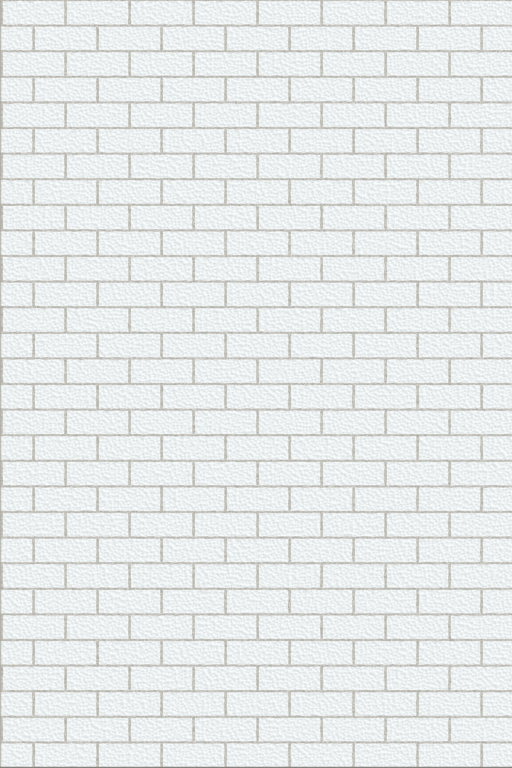
Write a Shadertoy shader that draws this texture.

```glsl
vec2 hash2(vec2 p) {
    vec3 q = fract(p.xyx * vec3(0.1031, 0.1030, 0.0973));
    q += dot(q, q.yzx + 33.33);
    return fract((q.xx + q.yz) * q.zy);
}

// Distance to the nearest scattered cell centre
float cellNoise(vec2 p) {
    vec2 cell = floor(p), local = fract(p);
    float nearest = 2.0;
    for (int y = -1; y <= 1; y++)
        for (int x = -1; x <= 1; x++) {
            vec2 offset = vec2(x, y);
            vec2 toCentre = offset + hash2(cell + offset) - local;
            nearest = min(nearest, dot(toCentre, toCentre));
        }
    return sqrt(nearest);
}

void mainImage(out vec4 fragColor, in vec2 fragCoord) {
    vec2 uv = fragCoord / iResolution.xy;
    float pixel = 30.0 / iResolution.y;

    // Running bond: 8 bricks across, 30 courses, alternate rows shifted
    vec2 wall = uv * vec2(8.0, 30.0);
    float row = floor(wall.y);
    wall.x += 0.5 * mod(row + 1.0, 2.0) - 0.025;
    vec2 joint = abs(fract(wall + 0.5) - 0.5) * vec2(2.5, 1.0);

    // Embossed plaster grain, lit along a diagonal
    vec2 grain = uv * vec2(145.0, 255.0);
    float height = cellNoise(grain);
    float relief = height - cellNoise(grain + vec2(0.3, 0.5));
    float speck = hash2(floor(uv * vec2(342.0, 512.0))).x - 0.5;

    vec3 plaster = mix(vec3(0.885, 0.905, 0.91), vec3(0.95, 0.965, 0.97),
                       clamp(0.62 + 1.6 * relief + 0.25 * speck, -0.8, 1.3));
    vec3 mortar = vec3(0.74, 0.73, 0.70) + 0.09 * relief + 0.07 * speck;

    // Mortar lines with slightly ragged edges
    float wobble = 0.008 * sin(uv.x * 190.0 + row * 2.3) * sin(uv.y * 310.0 + wall.x)
                 + 0.03 * (height - 0.45);
    vec2 edge = joint - vec2(0.047, 0.038) - wobble;
    float seam = 1.0 - smoothstep(-0.6 * pixel, 0.8 * pixel, min(edge.x, edge.y));
    vec3 color = mix(plaster, mortar, 0.92 * seam);

    // Thin darker rim on the left and bottom borders
    float left = 1.0 - smoothstep(0.001, 0.004, uv.x);
    float bottom = 1.0 - smoothstep(0.0008, 0.0025, uv.y);
    color = mix(color, vec3(0.66, 0.65, 0.62), 0.7 * left);
    color = mix(color, vec3(0.45, 0.45, 0.43), 0.8 * bottom);

    fragColor = vec4(color, 1.0);
}
```
